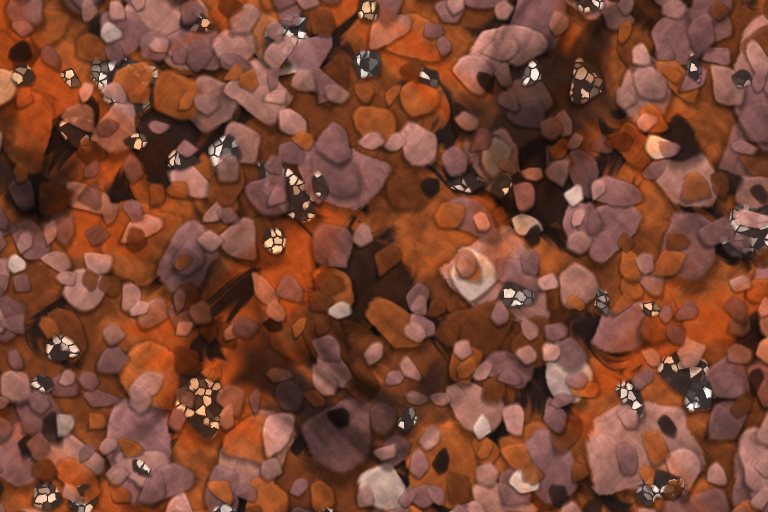
Write a WebGL 1 fragment shader that draws this texture.

```glsl
precision highp float;
uniform vec2 u_resolution;

#define LARGEST_CELL 0.20
#define CELL_SHRINK 0.69
#define DENSITY 0.58
#define EDGE_SOFTNESS 0.005
#define GLITTER_SHARE 0.085
#define FACET_SCALE 58.0
#define SHADOW 0.38
#define MOTTLE 0.16

const vec3 RUST  = vec3(0.64, 0.33, 0.16);
const vec3 BROWN = vec3(0.41, 0.21, 0.11);
const vec3 PINK  = vec3(0.73, 0.50, 0.45);
const vec3 MAUVE = vec3(0.53, 0.35, 0.34);
const vec3 SOOT  = vec3(0.15, 0.10, 0.09);
const vec3 PALE  = vec3(0.88, 0.73, 0.67);

float hash(vec2 p) {
  return fract(sin(dot(p, vec2(127.1, 311.7))) * 43758.545);
}

vec3 hash3(vec2 p) {
  return vec3(hash(p), hash(p + 17.3), hash(p + 41.9));
}

// Layered, warped sines, roughly -1 to 1
float clouds(vec2 p) {
  float sum = 0.0, amp = 0.5;
  for (int i = 0; i < 5; i++) {
    p += 0.7 * sin(p.yx * 1.3 + float(i) * 2.1);
    sum += amp * sin(p.x) * cos(p.y);
    p = mat2(1.3, 1.1, -1.1, 1.3) * p + 3.7;
    amp *= 0.62;
  }
  return sum;
}

// Cellular noise: x = random value of the facet, y = gap to its border
vec2 facets(vec2 p) {
  vec2 base = floor(p);
  float nearest = 9.0, second = 9.0, value = 0.0;
  for (int y = -1; y <= 1; y++)
    for (int x = -1; x <= 1; x++) {
      vec2 id = base + vec2(x, y);
      float d = length(id + hash3(id).xy - p);
      if (d < nearest) {
        second = nearest;
        nearest = d;
        value = hash(id + 83.0);
      } else second = min(second, d);
    }
  return vec2(value, second - nearest);
}

// Rounded irregular polygon: 1 on the outline, less inside
float outline(vec2 q, vec2 id) {
  float sum = 0.0;
  for (int i = 0; i < 6; i++) {
    float k = float(i);
    float angle = 1.0472 * (k + 0.7 * hash(id + k * 3.1));
    float reach = mix(0.32, 0.58, hash(id + k * 5.7 + 9.0));
    sum += pow(max(dot(q, vec2(cos(angle), sin(angle))) / reach, 0.0001), 8.0);
  }
  return pow(sum, 0.125);
}

vec3 grainTint(float pick) {
  if (pick < 0.33) return MAUVE;
  if (pick < 0.63) return PINK;
  if (pick < 0.81) return RUST;
  if (pick < 0.90) return BROWN;
  return pick < 0.95 ? SOOT : PALE;
}

// Paints one layer of grains over the colour
void addGrains(inout vec3 color, vec2 p, float size, float density, float seed,
               float mottle, float shade, vec3 glitter) {
  vec2 grid = p / size, base = floor(grid);
  float soft = EDGE_SOFTNESS / (0.45 * size);
  for (int y = -1; y <= 1; y++)
    for (int x = -1; x <= 1; x++) {
      vec2 id = base + vec2(x, y), key = id + seed;
      vec3 place = hash3(key), kind = hash3(key + 57.3);
      if (kind.x > density) continue;
      vec2 q = grid - id - 0.5 - 0.6 * (place.xy - 0.5);
      float turn = 6.2832 * place.z, c = cos(turn), s = sin(turn);
      vec2 local = mat2(c, s, -s, c) * q * vec2(1.0, 1.0 + 0.6 * kind.z);
      float d = outline(local, key) + 0.12 * mottle;
      float cover = 1.0 - smoothstep(1.0 - soft, 1.0 + soft, d);

      color *= 1.0 - SHADOW * (1.0 - smoothstep(0.95, 1.3, d + 0.3 * q.y));
      float light = 0.88 + 0.24 * kind.z + 0.22 * dot(q, vec2(-0.5, 0.9));
      float rim = smoothstep(0.7, 0.95, d) * smoothstep(-0.1, 0.4, q.y - 0.5 * q.x);
      vec3 tint = grainTint(kind.y) * shade * (light + 0.14 * rim + MOTTLE * mottle);
      float opacity = mix(0.65, 0.97, hash(key + 5.5));
      if (hash(key + 71.0) < GLITTER_SHARE && size < 0.15) {
        tint = mix(glitter, glitter * PALE * 1.1, kind.z);
        opacity = 0.95;
      }
      color = mix(color, tint, cover * opacity);
    }
}

void main() {
  vec2 p = gl_FragCoord.xy / u_resolution.y;
  float mottle = clouds(p * 38.0);
  float warmth = clouds(p * 7.0 + 4.0);
  float gloom = smoothstep(0.12, 0.6, clouds(p * 5.0 + 21.0));

  // Rusty matrix with sooty hollows
  vec3 color = mix(BROWN, RUST, smoothstep(-0.35, 0.3, warmth + 0.3 * mottle));
  color = mix(color, SOOT, max(0.9 * gloom, smoothstep(0.2, 0.6, clouds(p * 17.0))));

  // Bright crystal faces with dark seams
  vec2 face = facets(p * FACET_SCALE + 0.4 * mottle);
  float gleam = smoothstep(0.3, 0.85, face.x) * smoothstep(0.0, 0.3, face.y);
  vec3 glitter = mix(vec3(0.22, 0.19, 0.19), vec3(1.0, 0.98, 0.95), gleam);

  // Large grains first, small ones on top
  float size = LARGEST_CELL;
  for (int i = 0; i < 5; i++) {
    float layer = float(i);
    addGrains(color, p + layer * 0.37, size, DENSITY - 0.07 * layer,
              layer * 19.7, mottle, 1.0 - 0.5 * gloom, glitter);
    size *= CELL_SHRINK;
  }

  // Iron stain and fine surface speckle
  float stain = smoothstep(0.05, 0.5, warmth);
  color = mix(color, color * vec3(1.06, 0.8, 0.55), 0.75 * stain);
  color *= 1.04 + 0.13 * clouds(p * 110.0);
  gl_FragColor = vec4(clamp(color, 0.0, 1.0), 1.0);
}
```
